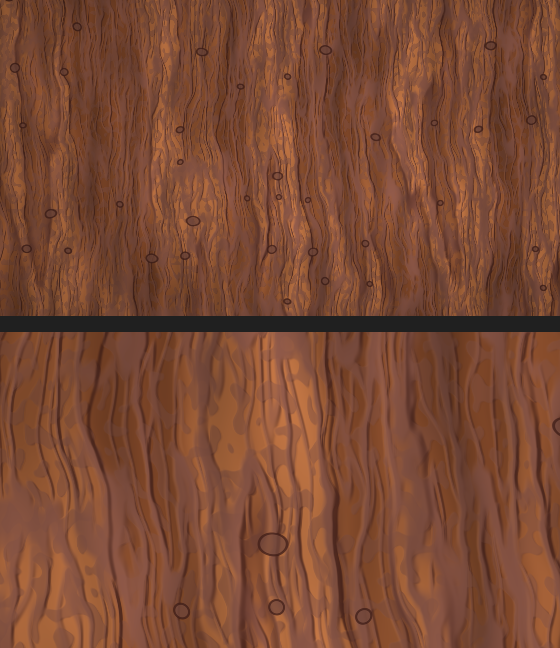
Top: the whole. Bottom: its middle third, enlarged.
This texture is drawn by a WebGL 1 fragment shader. Its source:

```glsl
precision highp float;
// Draws weathered brown bark: wavy upright strands, deep folds and small oval knots.

uniform vec2 u_resolution;

const vec3 RIDGE_COLOR = vec3(0.455, 0.284, 0.236);
const vec3 FLOOR_LIGHT = vec3(0.630, 0.382, 0.222);
const vec3 FLOOR_DARK = vec3(0.430, 0.238, 0.135);
const vec3 CREASE_COLOR = vec3(0.215, 0.098, 0.078);
const vec3 GLINT_COLOR = vec3(0.660, 0.420, 0.280);

const vec2 FOLD_FREQ = vec2(8.5, 0.9);
const vec2 STRAND_FREQ = vec2(31.0, 4.2);
const vec2 WRINKLE_FREQ = vec2(54.0, 8.0);
const vec2 CHIP_FREQ = vec2(70.0, 44.0);
const float RELIEF_STEP = 0.0018;
const float SHADOW = 0.74;
const float GLINT = 0.30;
const float KNOT_CELL = 0.135;
const float KNOT_CHANCE = 0.38;

float hash(vec2 p) {
  return fract(sin(dot(p, vec2(127.1, 311.7))) * 43758.55);
}

float cornerSlope(vec2 cell, vec2 offset) {
  float angle = 6.2832 * hash(cell);
  return dot(vec2(cos(angle), sin(angle)), offset);
}

// Gradient noise, roughly -0.7 to 0.7
float noise(vec2 p) {
  vec2 i = floor(p);
  vec2 f = p - i;
  vec2 u = f * f * f * (f * (f * 6.0 - 15.0) + 10.0);
  vec2 x = vec2(1.0, 0.0);
  float low = mix(cornerSlope(i, f), cornerSlope(i + x.xy, f - x.xy), u.x);
  float high = mix(cornerSlope(i + x.yx, f - x.yx), cornerSlope(i + x.xx, f - x.xx), u.x);
  return mix(low, high, u.y);
}

// Raised band along the zero line of a noise field
float band(float n, float inner, float outer) {
  return 1.0 - smoothstep(inner, outer, abs(n));
}

// Bends the upright grain
vec2 bend(vec2 p) {
  float sway = 0.035 * noise(p * vec2(2.1, 2.0) + 4.3);
  sway += 0.020 * noise(p * vec2(8.0, 6.0) + 17.0);
  sway += 0.011 * noise(p * vec2(20.0, 15.0) + 31.0);
  return p + vec2(sway + 0.03 * p.y, 0.0);
}

// x: height, y: ridge cover, z: fold level
vec3 bark(vec2 p) {
  vec2 q = bend(p);
  float fold = noise(q * FOLD_FREQ + 8.7) + 0.45 * noise(q * FOLD_FREQ * 2.3 + 2.1);
  float strand = noise(q * STRAND_FREQ + 0.4 * fold);
  strand += 0.10 * noise(p * vec2(75.0, 38.0) + 12.0);
  float wrinkle = noise(q * WRINKLE_FREQ + 53.0);
  float ridge = max(band(strand, 0.04, 0.18), 0.70 * band(wrinkle, 0.01, 0.14));
  float cliff = smoothstep(-0.03, 0.06, fold) * smoothstep(0.60, 0.05, fold);
  float chip = smoothstep(0.02, 0.14, noise(q * CHIP_FREQ));
  float height = 0.70 * ridge + 0.90 * cliff + 0.45 * wrinkle + 0.4 * strand;
  return vec3(height + 0.20 * chip * (1.0 - ridge), ridge, fold);
}

// x: fill, y: outline of the scattered oval knots
vec2 knots(vec2 p, float pixel) {
  vec2 cell = floor(p / KNOT_CELL);
  float present = step(hash(cell + 71.3), KNOT_CHANCE);
  vec2 jitter = vec2(hash(cell + 5.1), hash(cell + 9.7));
  vec2 center = (cell + 0.18 + 0.64 * jitter) * KNOT_CELL;
  float size = hash(cell + 23.9);
  float radius = mix(0.0085, 0.0180, size * size);
  vec2 d = p - center;
  d.y += 0.25 * d.x * (jitter.x - 0.5);
  d *= vec2(mix(0.78, 1.10, jitter.y), 1.12);
  float edge = length(d) - radius * (1.0 + 0.15 * noise(p * 45.0));
  float fill = 1.0 - smoothstep(-pixel, pixel, edge);
  float outline = 1.0 - smoothstep(0.0006, 0.0006 + 1.2 * pixel, abs(edge));
  return present * vec2(fill, outline);
}

void main() {
  vec2 p = gl_FragCoord.xy / u_resolution.y;
  vec2 uv = gl_FragCoord.xy / u_resolution;
  float pixel = 1.0 / u_resolution.y;

  // Strands over a floor of light and dark wood
  vec3 surface = bark(p);
  float patches = noise(p * vec2(5.0, 2.2) + 40.0);
  float tone = smoothstep(-0.42, 0.38, surface.z + 0.7 * patches);
  vec3 color = mix(FLOOR_DARK, FLOOR_LIGHT, tone);
  float chips = smoothstep(0.03, 0.12, noise(bend(p) * CHIP_FREQ));
  color = mix(color, RIDGE_COLOR * 0.95, 0.50 * chips);
  float dullness = mix(0.60, 0.90, smoothstep(0.0, 0.55, uv.x));
  color = mix(color, RIDGE_COLOR, dullness * surface.y);
  color *= 1.0 + 0.30 * noise(bend(p) * vec2(24.0, 4.0) + 63.0);

  // Relief lit from the upper left
  vec2 toLight = RELIEF_STEP * vec2(-0.94, 0.34);
  float slope = bark(p - toLight).x - bark(p + toLight).x;
  float shadow = smoothstep(0.0, 0.90, -slope);
  float lit = smoothstep(0.03, 0.80, slope);
  color = mix(color, CREASE_COLOR, SHADOW * shadow);
  color = mix(color, GLINT_COLOR, GLINT * lit);

  // Dark trough beside each fold
  float trough = smoothstep(-0.20, -0.02, surface.z) * smoothstep(0.05, -0.02, surface.z);
  color = mix(color, CREASE_COLOR, 0.42 * trough * smoothstep(-0.20, 0.25, patches));

  // Knots
  vec2 knot = knots(p, pixel);
  color = mix(color, RIDGE_COLOR * 0.88, 0.75 * knot.x);
  color = mix(color, CREASE_COLOR, 0.72 * knot.y);

  // Broad light, dimmer at the rim
  vec2 rim = uv - vec2(0.54, 0.52);
  color *= 1.10 + 0.12 * patches - 0.55 * dot(rim, rim);
  gl_FragColor = vec4(color, 1.0);
}
```
